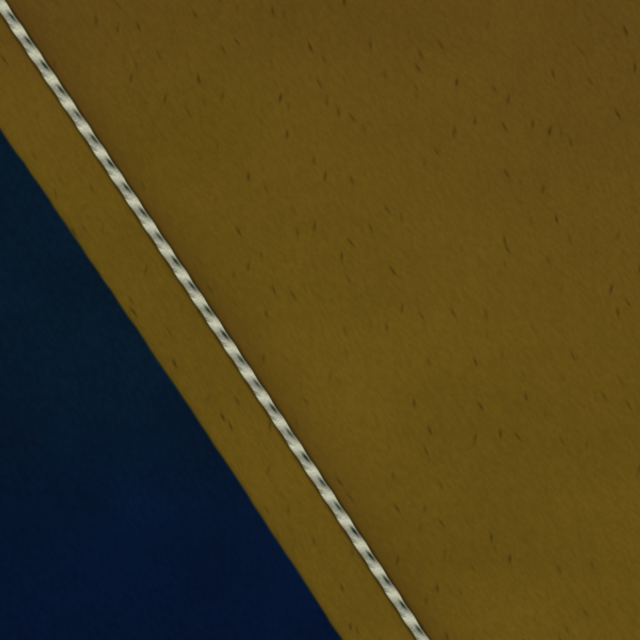
This texture is drawn by a WebGL 2 fragment shader. Its source:

```glsl
#version 300 es
precision highp float;
// Ochre leather with a twisted pale cord, lying diagonally over dark blue cloth.
uniform vec2 u_resolution;
out vec4 outColor;

const vec3 LEATHER = vec3(0.392, 0.308, 0.082);
const vec3 LEATHER_BROWN = vec3(0.365, 0.270, 0.095);
const vec3 CLOTH_TOP = vec3(0.035, 0.098, 0.155);
const vec3 CLOTH_LOW = vec3(0.025, 0.078, 0.175);
const vec3 CORD_LIGHT = vec3(0.70, 0.70, 0.61);
const vec3 CORD_SHADE = vec3(0.36, 0.36, 0.27);
const vec3 CORD_DARK = vec3(0.07, 0.11, 0.08);
const vec3 SHADOW = vec3(0.27, 0.185, 0.075);
const vec2 ALONG = vec2(0.553, -0.833);  // cord direction, running downwards
const vec2 ACROSS = vec2(0.833, 0.553);  // towards the upper right
const float CORD_RADIUS = 0.0088;
const float TWIST_PERIOD = 0.046;
const float TWIST_START = -0.208;
const float PORE_CELLS = 34.0;
const float TAU = 6.2832;

float hash(vec2 p) {
  return fract(sin(dot(p, vec2(127.1, 311.7))) * 43758.5453);
}

float bump(float x) { return exp(-x * x); }

float noise(vec2 p) {
  vec2 i = floor(p), f = fract(p);
  f = f * f * (3.0 - 2.0 * f);
  return mix(mix(hash(i), hash(i + vec2(1, 0)), f.x),
             mix(hash(i + vec2(0, 1)), hash(i + vec2(1, 1)), f.x), f.y);
}

float fbm(vec2 p) {
  float sum = 0.0, gain = 0.5;
  for (int i = 0; i < 4; i++) {
    sum += gain * noise(p);
    p = p * 2.03 + 17.3;
    gain *= 0.5;
  }
  return sum;
}

// Scattered slanted pits: dark on one flank, lit on the other
float pores(vec2 p) {
  vec2 cell = floor(p * PORE_CELLS);
  float relief = 0.0;
  for (int y = -1; y <= 1; y++)
    for (int x = -1; x <= 1; x++) {
      vec2 id = cell + vec2(x, y);
      vec2 d = p * PORE_CELLS - id - vec2(hash(id), hash(id + 41.0));
      float strength = pow(hash(id + 73.0), 5.0);
      float slant = mix(-0.7, 0.2, hash(id + 19.0));
      vec2 q = vec2(d.x - slant * d.y, d.y) / vec2(0.10, 0.24);
      relief += strength * exp(-dot(q, q)) * (0.5 * q.x - 0.55);
    }
  return relief;
}

vec3 leather(vec2 p, vec2 strand) {
  float corner = smoothstep(0.75, 1.5, p.x * 0.6 + p.y);
  float topLeft = smoothstep(0.65, 1.05, p.y) * (1.0 - smoothstep(0.1, 0.7, p.x));
  vec3 color = mix(LEATHER, LEATHER_BROWN, 0.75 * max(corner, topLeft));
  color *= 1.0 + 0.14 * (fbm(p * vec2(4.0, 6.0) + 3.0) - 0.47);
  float grain = noise(strand * vec2(300.0, 110.0)) - 0.5;
  grain += 0.6 * (noise(p * 230.0) - 0.5);
  return color * (1.0 + 0.07 * grain + 0.45 * pores(p));
}

vec3 cloth(vec2 p, vec2 strand) {
  vec3 color = mix(CLOTH_LOW, CLOTH_TOP, smoothstep(0.05, 0.5, p.y));
  color *= 0.87 + 0.28 * fbm(p * 9.0);
  return color * (1.0 + 0.16 * (noise(strand * vec2(260.0, 130.0)) - 0.5));
}

// Pale strands wound round the cord, with dark gaps on the upper flank
vec3 cord(float side, float along) {
  float turn = (along - TWIST_START) / TWIST_PERIOD - 0.22 * side;
  float wave = fract(turn + 0.5) - 0.5;
  float body = sqrt(max(0.0, 1.0 - side * side));
  vec3 color = mix(CORD_SHADE, CORD_LIGHT, smoothstep(0.1, 0.85, body));
  color *= 0.88 + 0.16 * cos(TAU * turn + 2.4) + 0.10 * noise(vec2(along * 400.0, side * 2.0));
  float depth = 0.65 + 0.35 * hash(vec2(floor(turn + 0.5), 5.0));
  float gap = depth * bump(wave / 0.19) * bump((side - 0.42) / 0.31);
  float seam = bump((abs(wave) - 0.46) / 0.06) * (1.0 - smoothstep(-0.8, 0.2, side));
  return mix(color, CORD_DARK, clamp(0.9 * gap + 0.35 * seam, 0.0, 1.0));
}

void main() {
  vec2 p = gl_FragCoord.xy / u_resolution;
  float pixel = 1.0 / min(u_resolution.x, u_resolution.y);
  vec2 strand = vec2(dot(p, ACROSS), dot(p, ALONG));

  // Signed distances from the leather edge and the cord axis
  float edge = (p.x - 0.534 + 0.669 * p.y - 0.03 * p.y * (0.8 - p.y)) * 0.831;
  edge += 0.0015 * (noise(vec2(strand.y * 45.0, 2.0)) - 0.5);
  float axis = (p.x - 0.661 + 0.664 * p.y - 0.01 * p.y * (1.0 - p.y)) * ACROSS.x;

  // Leather with the soft cord shadow and a thin contact line
  vec3 hide = leather(p, strand);
  float shade = axis > 0.0 ? exp(-axis / 0.024) : 0.55 * exp(axis / 0.008);
  hide = mix(hide, SHADOW, 0.72 * shade);
  hide *= 1.0 - 0.35 * bump((abs(axis) - CORD_RADIUS) / 0.003);
  hide *= 1.0 - 0.20 * exp(-max(edge, 0.0) / 0.004);
  vec3 color = mix(cloth(p, strand), hide, smoothstep(-0.0015 - pixel, 0.0015 + pixel, edge));

  // Cord with gently scalloped flanks
  float radius = CORD_RADIUS + 0.0007 * cos(TAU * (strand.y - TWIST_START) / TWIST_PERIOD + 2.6);
  float cover = 1.0 - smoothstep(-pixel, pixel, abs(axis) - radius);
  color = mix(color, cord(axis / radius, strand.y), cover);
  outColor = vec4(color, 1.0);
}
```
